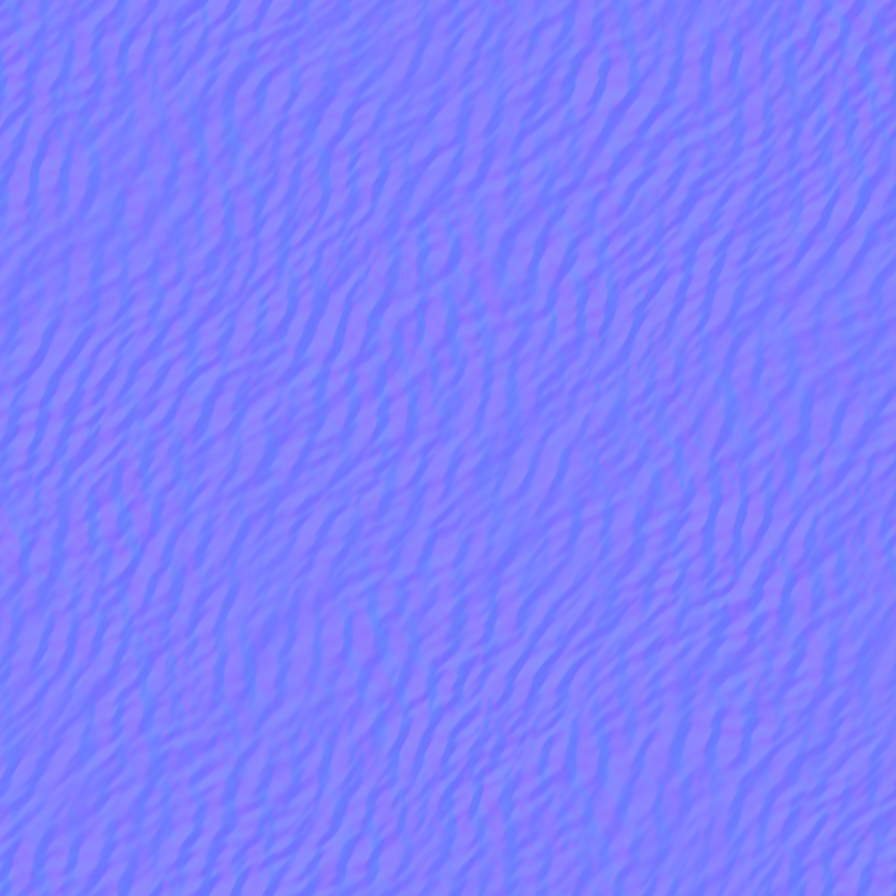
Give the GLSL for this texture map, as a WebGL 1 fragment shader.

```glsl
precision highp float;
uniform vec2 u_resolution;

const float TAU = 6.2831853;

float hash(float n) {
  return fract(sin(n * 12.9898 + 4.1) * 43758.547);
}

// Waves with whole-number frequencies in a fan of directions, so the sum wraps.
float waves(vec2 p, vec2 lowest, vec2 highest, float slope, float seed) {
  float sum = 0.0;
  for (int i = 0; i < 20; i++) {
    float n = float(i) + seed;
    vec2 spread = fract(n * vec2(0.7549, 0.5698) + 0.37);
    vec2 k = floor(mix(lowest, highest, spread));
    sum += slope / length(k) * sin(TAU * (dot(k, p) + hash(n)));
  }
  return sum;
}

// Slow bending of the ripple rows.
vec2 bend(vec2 p) {
  return 0.008 * vec2(sin(TAU * (p.x + 2.0 * p.y + 0.2)) + 0.6 * sin(TAU * (3.0 * p.y - 2.0 * p.x)),
                      sin(TAU * (2.0 * p.x - p.y + 0.6)) + 0.5 * sin(TAU * (3.0 * p.x + 2.0 * p.y)));
}

// Calm and rough areas.
float roughness(vec2 p) {
  return 1.0 + 0.18 * sin(TAU * (p.x - 2.0 * p.y + 0.1))
             + 0.15 * sin(TAU * (3.0 * p.x + p.y + 0.45));
}

float rows(vec2 p) {
  return waves(p, vec2(23.0, -20.0), vec2(35.0, 9.0), 0.0059, 0.0);
}

// Broad swell, upright ripple rows, slanted creases across them and fine grit.
float height(vec2 p) {
  vec2 q = p + bend(p);
  q += vec2(1.2, -0.8) * rows(q);
  float swell = waves(q, vec2(6.0, -18.0), vec2(18.0, 10.0), 0.0019, 20.0);
  float creases = waves(q, vec2(16.0, -56.0), vec2(52.0, -8.0), 0.0034, 40.0);
  float grit = waves(q, vec2(20.0, -80.0), vec2(90.0, 50.0), 0.0023, 60.0);
  return roughness(p) * (rows(q) + creases + grit) + swell;
}

void main() {
  vec2 p = gl_FragCoord.xy / u_resolution;
  vec2 e = vec2(0.001, 0.0);

  // Soft limit on the slope, then a normal with green pointing down the canvas.
  float h = height(p);
  vec2 slope = vec2(height(p + e.xy) - h, height(p + e.yx) - h) / e.x;
  slope /= sqrt(1.0 + 35.0 * dot(slope, slope));
  vec3 normal = normalize(vec3(-slope.x, slope.y, 1.0));

  gl_FragColor = vec4(0.5 + 0.5 * normal - vec3(0.004, 0.003, 0.0), 1.0);
}
```
